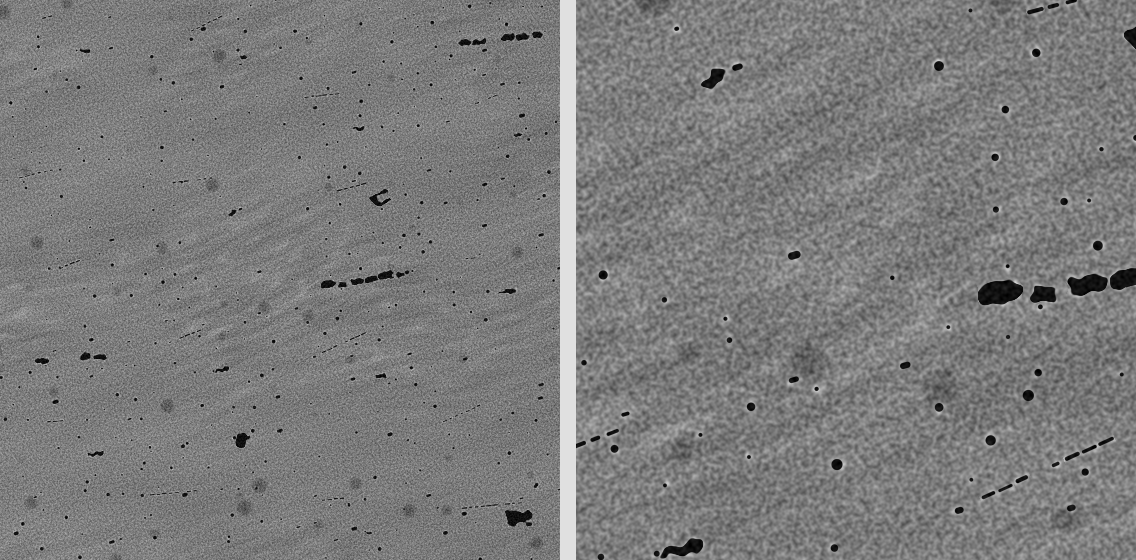
Left: the whole. Right: its middle third, enlarged.
Reproduce this texture procedurally as a Shadertoy shader.

```glsl
#define BASE_GREY 0.483
#define GRAIN_AMOUNT 0.165
#define GRAIN_SCALE 270.0
#define STREAK_ANGLE 0.29
#define STREAK_AMOUNT 0.055
#define PORE_CELLS 30.0
#define PORE_DENSITY 0.46
#define SPOT_CELLS 9.0
#define SPOT_DENSITY 0.8
#define RIM_GLOW 0.24
#define PORE_GREY 0.06

vec2 hash2(vec2 p) {
    vec3 q = fract(p.xyx * vec3(0.1031, 0.1030, 0.0973));
    q += dot(q, q.yzx + 33.33);
    return fract((q.xx + q.yz) * q.zy);
}

vec2 rotate(vec2 p, float angle) {
    float c = cos(angle), s = sin(angle);
    return vec2(c * p.x + s * p.y, c * p.y - s * p.x);
}

float cornerSlope(vec2 cell, vec2 offset) {
    float angle = 6.2832 * hash2(cell + 211.0).x;
    return dot(vec2(cos(angle), sin(angle)), offset);
}

float gradientNoise(vec2 p) {
    vec2 i = floor(p), f = p - i;
    vec2 u = f * f * f * (f * (f * 6.0 - 15.0) + 10.0);
    vec2 e = vec2(1.0, 0.0);
    return mix(mix(cornerSlope(i, f), cornerSlope(i + e, f - e), u.x),
               mix(cornerSlope(i + e.yx, f - e.yx), cornerSlope(i + 1.0, f - 1.0), u.x), u.y);
}

float capsule(vec2 p, float halfLength, float radius) {
    p.x -= clamp(p.x, -halfLength, halfLength);
    return length(p) - radius;
}

// Evenly spread, non-repeating centres
vec2 scatter(float i, vec2 start) {
    return fract(start + i * vec2(0.7549, 0.5698));
}

// Small round or slightly drawn-out holes
float pores(vec2 p) {
    vec2 g = p * PORE_CELLS, cell = floor(g);
    float d = 1.0;
    for (int k = 0; k < 9; k++) {
        vec2 c = cell + vec2(k % 3 - 1, k / 3 - 1);
        vec2 h = hash2(c + 17.0), kind = hash2(c + 71.0);
        float density = PORE_DENSITY + 0.5 * gradientNoise(c * 0.17);
        if (kind.x > density) continue;
        float radius = mix(0.0011, 0.0034, kind.y * kind.y);
        float stretch = 0.0025 * smoothstep(0.75, 1.0, h.x);
        d = min(d, capsule(rotate((g - c - h) / PORE_CELLS, STREAK_ANGLE), stretch, radius));
    }
    return d;
}

// Row of uneven beads along the local x axis
float beadRow(vec2 q, float seed, float halfLength, float spacing, float radius) {
    float id = floor(q.x / spacing);
    vec2 h = hash2(vec2(id + 50.0, seed));
    if (abs((id + 0.5) * spacing) > halfLength || h.x < 0.2) return 1.0;
    q.x -= (id + 0.5) * spacing;
    q.y -= (h.x - 0.5) * radius;
    return capsule(q, spacing * mix(0.08, 0.36, h.y), radius * mix(0.5, 1.0, h.x));
}

// Rods, bead rows and torn blocks
float inclusions(vec2 p) {
    vec2 ragged = 0.004 * vec2(gradientNoise(p * 110.0), gradientNoise(p * 130.0 + 40.0));
    vec2 w = p + ragged;
    float d = 1.0;
    for (float i = 0.0; i < 16.0; i++) {
        vec2 h = hash2(vec2(i, 5.0));
        vec2 q = rotate(p - scatter(i, vec2(0.31, 0.12)), mix(0.05, 0.45, h.x));
        d = min(d, beadRow(q, i, mix(0.015, 0.05, h.y), 0.011, 0.0013));
    }
    for (float i = 0.0; i < 10.0; i++) {
        vec2 h = hash2(vec2(i, 23.0));
        vec2 q = rotate(w - scatter(i, vec2(0.64, 0.77)), mix(-0.1, 0.6, h.x));
        float taper = 1.0 + 0.4 * clamp(q.x / 0.01, -1.0, 1.0);
        d = min(d, capsule(q, mix(0.002, 0.018, h.y * h.y), mix(0.0025, 0.004, h.x) * taper));
    }
    for (float i = 0.0; i < 3.0; i++) {
        vec2 q = rotate(w - scatter(i, vec2(0.14, 0.36)), 0.06 + 0.05 * i);
        d = min(d, beadRow(q, i + 90.0, 0.08, 0.026, 0.0065));
    }
    for (float i = 0.0; i < 3.0; i++) {
        vec2 q = rotate(w - scatter(i, vec2(0.925, 0.075)), 0.5 * i);
        vec2 box = abs(q) - vec2(0.018, 0.010) * (1.0 - 0.25 * i);
        float block = length(max(box, 0.0)) + min(max(box.x, box.y), 0.0) - 0.003;
        block += 0.012 * gradientNoise(p * 55.0 + i * 9.0);
        float core = capsule(q - vec2(0.005, 0.0), 0.005, 0.006);
        d = min(d, i == 1.0 ? max(block, -core) : block);
    }
    return d;
}

// Blurred dark discs
float darkSpots(vec2 p) {
    vec2 g = p * SPOT_CELLS, cell = floor(g);
    float shade = 0.0;
    for (int k = 0; k < 9; k++) {
        vec2 c = cell + vec2(k % 3 - 1, k / 3 - 1);
        vec2 h = hash2(c + 133.0), kind = hash2(c + 307.0);
        if (kind.x > SPOT_DENSITY) continue;
        float radius = mix(0.006, 0.0145, kind.y * kind.y);
        float r = length(g - c - h) / (SPOT_CELLS * radius);
        float disc = 0.75 * smoothstep(1.1, 0.75, r) + 0.25 * smoothstep(0.7, 0.2, r);
        shade = max(shade, disc * mix(0.045, 0.14, kind.y));
    }
    return shade;
}

// Brushed streaks, pale wisps and faint boundaries
float surface(vec2 p) {
    vec2 s = rotate(p, STREAK_ANGLE + 0.12 * gradientNoise(p * 2.0));
    float patches = smoothstep(-0.35, 0.4, gradientNoise(p * 3.2 + 7.0));
    float streaks = gradientNoise(s * vec2(9.0, 65.0)) + 0.7 * gradientNoise(s * vec2(17.0, 140.0));
    float broad = gradientNoise(s * vec2(4.0, 11.0) + 3.0);
    float wisps = smoothstep(0.1, 0.6, gradientNoise(s * vec2(22.0, 60.0) + 19.0));
    float bend = gradientNoise(p * 2.4 + 0.12 * gradientNoise(p * 18.0) + 31.0);
    float boundary = smoothstep(0.025, 0.0, abs(bend)) * patches;
    return STREAK_AMOUNT * (mix(0.35, 1.2, patches) * streaks + 0.7 * broad)
         + 0.07 * wisps * patches * patches + 0.025 * boundary - 0.015 * (p.x - 0.5);
}

void mainImage(out vec4 fragColor, in vec2 fragCoord) {
    vec2 p = fragCoord / iResolution.y;
    float edge = 0.7 / iResolution.y;

    vec2 g = rotate(p, 0.6) * GRAIN_SCALE;
    float grain = gradientNoise(g) + gradientNoise(g.yx * 1.57 + 80.0);
    float grey = BASE_GREY + surface(p) - darkSpots(p) + GRAIN_AMOUNT * grain;

    // Black holes with a thin pale rim
    float d = min(pores(p), inclusions(p));
    float rim = exp(-pow(max(d, 0.0) / 0.0017, 2.0));
    grey += RIM_GLOW * rim * (0.5 + gradientNoise(p * 150.0));
    grey = mix(PORE_GREY + 0.08 * grain, grey, smoothstep(-edge, edge, d));
    fragColor = vec4(vec3(clamp(grey, 0.0, 1.0)), 1.0);
}
```
